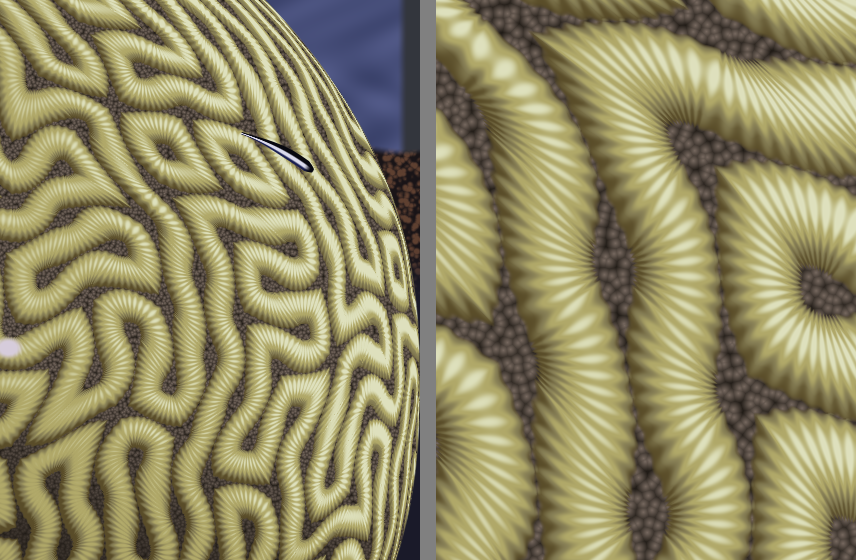
Left: the whole. Right: its middle third, enlarged.
A Shadertoy shader for this texture:

```glsl
float hash(vec2 p) {
    vec3 q = fract(p.xyx * .1031);
    q += dot(q, q.yzx + 33.33);
    return fract((q.x + q.y) * q.z);
}

// Distance to the nearest scattered cell centre
float cells(vec2 p) {
    float nearest = 1.;
    for (int k = 0; k < 9; k++) {
        vec2 c = floor(p) + vec2(k % 3 - 1, k / 3 - 1);
        vec2 centre = c + vec2(hash(c), hash(c + 57.));
        nearest = min(nearest, length(p - centre));
    }
    return nearest;
}

// Right-hand outline of the coral head
float limb(float y) {
    return 1. - .457 * pow(abs(y - .42), 2.4);
}

// Meandering tubes on a curved surface: x = offset from crest, y = rib phase
vec2 ridge(vec2 p) {
    float depth = clamp(limb(p.y) - p.x, 0., 1.);
    vec2 s = vec2(-acos(1. - depth), p.y) * 7.2;
    s += .3 * sin(s.yx * 1.1 + vec2(0, 2)) + .13 * sin(s.yx * 2.3 + vec2(4, 1));
    vec2 g = mat2(.707, -.707, .707, .707) * s;
    vec2 id = floor(g), q = g - id;
    if (hash(id) > .4) q.x = 1. - q.x;
    if (q.x + q.y > 1.) q = 1. - q;
    float offset = mix(length(q), q.x + q.y, .45) - .5;
    return vec2(offset, atan(q.y, q.x + 1e-5) * 36.);
}

float tubeHeight(vec2 p) {
    vec2 r = ridge(p);
    float d = r.x / (.35 + .012 * cos(r.y));
    return sqrt(max(0., 1. - d * d));
}

vec3 coral(vec2 p) {
    vec2 r = ridge(p), e = vec2(.003, 0);
    float h = tubeHeight(p);
    vec2 slope = vec2(tubeHeight(p + e) - tubeHeight(p - e),
                      tubeHeight(p + e.yx) - tubeHeight(p - e.yx)) / (2. * e.x);
    vec3 normal = normalize(vec3(-slope * .04, 1));
    float diffuse = max(0., dot(normal, normalize(vec3(.35, .6, .7))));

    // Ribs across the tubes, softer at the left
    float rib = cos(r.y) * (1. - smoothstep(2., 4., fwidth(r.y)));
    rib *= mix(.5, 1., smoothstep(0., .4, p.x));

    float rim = 1. - smoothstep(.05, .55, limb(p.y) - p.x);
    float gloom = 1. - smoothstep(0., .55, p.y + .3 * p.x);
    float tone = h * (.35 + .65 * diffuse) + .1 * rib * h + .17 * rim - .2 * gloom;

    vec3 col = mix(vec3(.35, .30, .16), vec3(.52, .49, .33), smoothstep(.12, .45, tone));
    col = mix(col, vec3(.69, .66, .41), smoothstep(.4, .7, tone));
    col = mix(col, vec3(.87, .88, .74), smoothstep(.72, 1., tone));

    // Fuzzy valley floor
    float fuzz = 1. - cells(p * 130.);
    vec3 valley = mix(vec3(.13, .11, .09), vec3(.52, .46, .42), fuzz * (.85 - .6 * gloom));
    return mix(valley, col, smoothstep(.05, .5, h));
}

vec3 backdrop(vec2 p) {
    float murk = .5 + .25 * sin(p.x * 31. + 4. * sin(p.y * 17.)) + .25 * sin(p.y * 43. - p.x * 22.);
    vec3 water = mix(vec3(.23, .26, .42), vec3(.32, .35, .53), murk);
    water = mix(water, vec3(.2, .21, .24), smoothstep(.945, .97, p.x));
    float grain = cells(p * 32.) * .6 + cells(p * 75.) * .5;
    vec3 rock = mix(vec3(.37, .25, .19), vec3(.1, .08, .09), smoothstep(.25, .65, grain));
    rock = mix(vec3(.1, .1, .16), rock, smoothstep(.6, .75, p.y));
    return mix(rock, water, smoothstep(.97, .99, p.y + .01 * murk));
}

// Slender striped fish: colour and coverage
vec4 fish(vec2 p) {
    vec2 tail = vec2(.573, 1.017), axis = vec2(.884, -.467);
    float t = dot(p - tail, axis) / .197;
    float n = dot(p - tail, -axis.yx * vec2(1, -1)) - .035 * t * (1. - t);
    float girth = .003 + .01 * smoothstep(0., .7, t);
    girth *= sqrt(clamp((1. - t) * 9., 0., 1.));
    float side = n / max(girth, .001);
    vec3 col = mix(vec3(.1, .12, .32), vec3(.86, .86, .93), smoothstep(-.75, -.35, side));
    col = mix(col, vec3(.03, .03, .06), smoothstep(0., .35, side));
    col = mix(col, vec3(.03, .03, .07), smoothstep(.86, .96, t));
    float cover = (1. - smoothstep(-.0015, .0015, abs(n) - girth))
                * smoothstep(0., .02, t) * (1. - smoothstep(.98, 1., t));
    return vec4(col, cover);
}

void mainImage(out vec4 fragColor, in vec2 fragCoord) {
    vec2 p = fragCoord / iResolution.x;
    p.y *= 1.3333 * iResolution.x / iResolution.y;
    vec3 col = mix(backdrop(p), coral(p), smoothstep(-.002, .003, limb(p.y) - p.x));

    // Pale pebble at the left edge
    float pebble = length((p - vec2(.02, .505)) * vec2(1, 1.3));
    col = mix(col, vec3(.84, .8, .86), 1. - smoothstep(.018, .04, pebble));

    vec4 swimmer = fish(p);
    fragColor = vec4(mix(col, swimmer.rgb, swimmer.a), 1);
}
```
